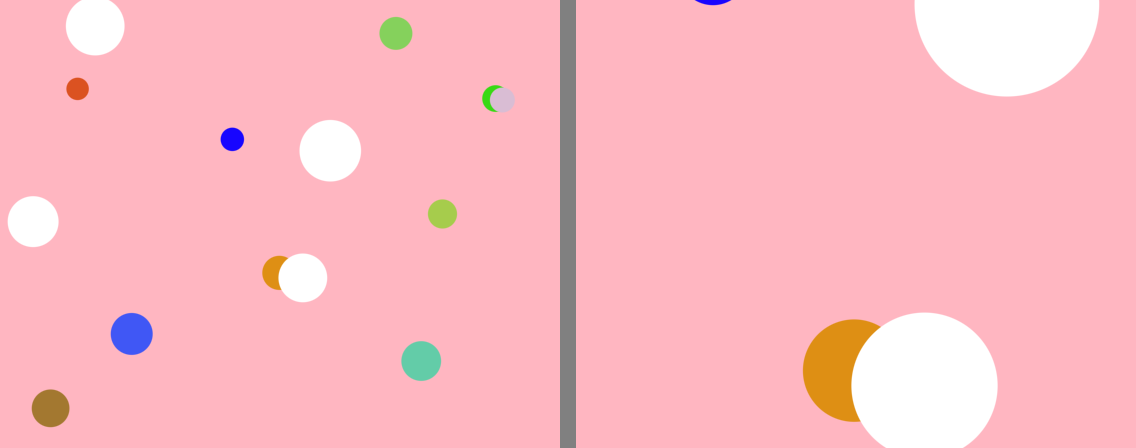
Left: the whole. Right: its middle third, enlarged.
Give the GLSL for this background, as a WebGL 2 fragment shader.

```glsl
#version 300 es
precision highp float;
uniform vec2 u_resolution;
out vec4 fragColor;

const int TINTED = 10;
const int TOTAL = 14;
const vec3 tints[TINTED] = vec3[](
    vec3(0.22, 0.85, 0.08), vec3(0.85, 0.74, 0.83),
    vec3(0.39, 0.80, 0.66), vec3(0.64, 0.47, 0.19),
    vec3(0.09, 0.02, 1.00), vec3(0.65, 0.80, 0.30),
    vec3(0.25, 0.34, 0.96), vec3(0.52, 0.82, 0.36),
    vec3(0.86, 0.32, 0.13), vec3(0.87, 0.56, 0.08));

// Additive sequence with a wobble: scattered, but seldom colliding
vec2 scatter(float i) {
    vec2 seat = fract(vec2(0.885, 0.78) + i * vec2(0.3967, 0.743));
    return seat - 0.08 * sin(i * vec2(5.3, 3.7));
}

// White discs are larger than the tinted ones
float discRadius(int i) {
    float wave = sin(1.7 * float(i) + 0.6);
    return i < TINTED ? 0.036 - 0.011 * wave : 0.062 + 0.008 * wave;
}

void main() {
    float pixel = 1.0 / u_resolution.y;
    vec2 p = gl_FragCoord.xy * pixel;
    vec2 canvas = vec2(u_resolution.x * pixel, 1.0);
    vec3 color = vec3(1.0, 0.714, 0.757);

    for (int i = 0; i < TOTAL; i++) {
        float radius = discRadius(i);

        // A few discs partly cover the one before them
        bool leans = i % 9 == 1;
        vec2 center = scatter(float(leans ? i - 1 : i)) * canvas;
        if (leans) center += (radius - 0.017) * vec2(1.4, -0.3);

        float edge = length(p - center) - radius;
        vec3 tint = i < TINTED ? tints[i] : vec3(1.0);
        color = mix(color, tint, 1.0 - smoothstep(-0.8 * pixel, 0.8 * pixel, edge));
    }

    fragColor = vec4(color, 1.0);
}
```
